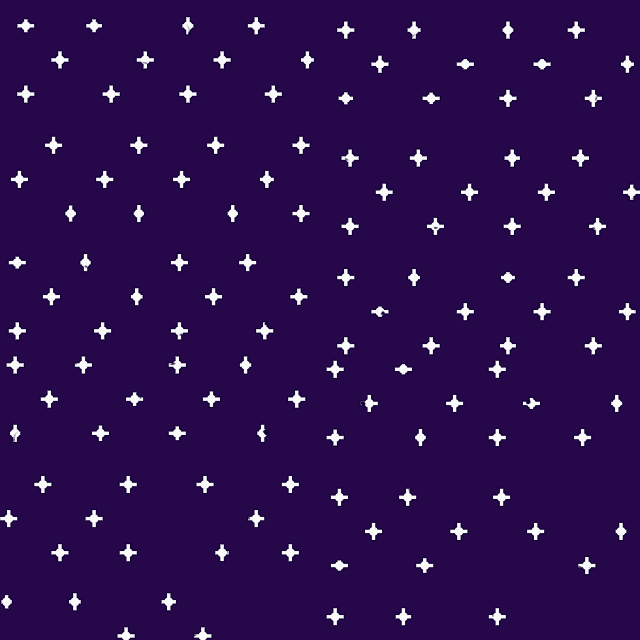
Write a Shadertoy shader that draws this pattern.

```glsl
#define GRID 300.0
#define BLOCK_WIDTH 150.0
#define ROW_STEP 16.0
#define PAIR_STEP 76.0
#define ARM_LENGTH 4.0
#define ARM_HALF_WIDTH 0.8
#define CORE_RADIUS 2.1
#define HALO_WIDTH 0.6
#define WEAR_LEVEL 0.47
#define NIGHT vec3(0.15, 0.03, 0.29)
#define HALO vec3(0.06, 0.0, 0.21)
#define STAR vec3(0.98)

const int ROWS = 6;

// Per block: offset inside its column, height from the top, mask of absent stars
const vec3 BLOCKS[12] = vec3[12](
    vec3(12, 12, 0), vec3(25, 68, 0), vec3(8, 123, 0),
    vec3(7, 171, 0), vec3(20, 227, 32), vec3(3, 282, 152),
    vec3(12, 14, 0), vec3(14, 74, 0), vec3(12, 130, 0),
    vec3(7, 173, 8), vec3(9, 233, 1032), vec3(7, 289, 8));

vec2 hash2(vec2 p) {
    vec3 q = fract(p.xyx * vec3(0.1031, 0.1030, 0.0973));
    q += dot(q, q.yzx + 33.33);
    return fract((q.xx + q.yz) * q.zy);
}

float cornerSlope(vec2 corner, vec2 offset) {
    float angle = 6.2832 * hash2(corner).x;
    return dot(vec2(cos(angle), sin(angle)), offset);
}

float gradientNoise(vec2 p) {
    vec2 i = floor(p), f = fract(p), e = vec2(1, 0);
    vec2 u = f * f * f * (f * (f * 6.0 - 15.0) + 10.0);
    return mix(mix(cornerSlope(i, f), cornerSlope(i + e, f - e), u.x),
               mix(cornerSlope(i + e.yx, f - e.yx), cornerSlope(i + 1.0, f - 1.0), u.x), u.y);
}

float boxDistance(vec2 p, vec2 halfSize) {
    vec2 q = abs(p) - halfSize;
    return length(max(q, 0.0)) + min(max(q.x, q.y), 0.0);
}

// Round core with two crossed arms of separate lengths
float starDistance(vec2 p, vec2 arms) {
    float cross = min(boxDistance(p, vec2(arms.x, ARM_HALF_WIDTH)),
                      boxDistance(p, vec2(ARM_HALF_WIDTH, arms.y)));
    return min(cross, length(p) - CORE_RADIUS);
}

// Place of one of the twelve stars in a block
vec2 starOffset(int row, int column) {
    float start = row == 1 ? ROW_STEP : 0.0;
    float gap = row == 0 ? 32.0 : 40.0;
    return vec2(start + float(column / 2) * PAIR_STEP + float(column % 2) * gap,
                float(row) * ROW_STEP);
}

float fieldDistance(vec2 p) {
    float d = 1e3;
    for (int b = 0; b < 2 * ROWS; b++) {
        vec3 block = BLOCKS[b];
        bool turned = b < ROWS && b % 3 == 1;
        vec2 anchor = block.xy + vec2(float(b / ROWS) * BLOCK_WIDTH, 0.0) + 0.1;
        for (int s = 0; s < 12; s++) {
            if (((int(block.z) >> s) & 1) == 1) continue;
            vec2 offset = starOffset(s / 4, s % 4);
            if (turned) offset = vec2(116, 32) - offset;
            vec2 local = p - anchor - offset;
            if (max(abs(local.x), abs(local.y)) > 8.0) continue;
            // Some stars have one or both arms shortened
            vec2 chance = hash2(vec2(b, s) + 7.0);
            vec2 arms = mix(vec2(2.4), vec2(ARM_LENGTH), smoothstep(0.04, 0.24, chance));
            d = min(d, starDistance(local, arms));
        }
    }
    return d;
}

void mainImage(out vec4 fragColor, in vec2 fragCoord) {
    vec2 p = fragCoord / iResolution.xy * GRID;
    p.y = GRID - p.y;
    float edge = 0.6 * GRID / iResolution.y;

    // Rare chips bitten out of the stars
    float d = fieldDistance(p);
    float chip = (gradientNoise(p * 0.22) - WEAR_LEVEL) * 4.0;
    float shape = max(d, chip);

    // Thin dark rim below the bright shape
    float rim = smoothstep(edge, -edge, d - HALO_WIDTH);
    vec3 color = mix(NIGHT, HALO, rim);
    color = mix(color, STAR, smoothstep(edge, -edge, shape));
    fragColor = vec4(color, 1.0);
}
```
